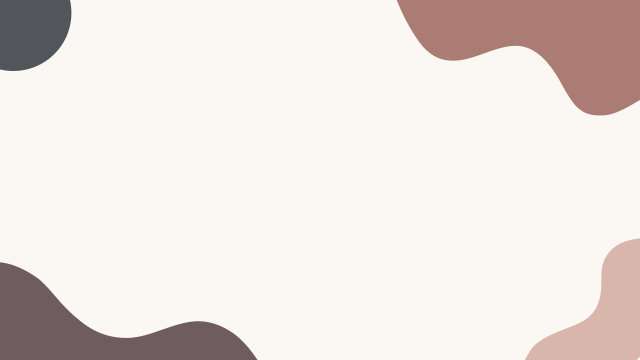
Give the GLSL for this background, as a Shadertoy shader.

```glsl
// Flat organic blobs in the corners of a warm off-white canvas.
// Wavy outlines are cubic Hermite curves used as height fields; slope-corrected
// distances give smooth edges. The lower right curve lives on diagonal axes.

const vec2 CANVAS = vec2(768.0, 432.0);   // layout units, y runs down from the top

const vec3 CREAM = vec3(0.984, 0.973, 0.953);
const vec3 ROSE  = vec3(0.670, 0.486, 0.451);
const vec3 PLUM  = vec3(0.431, 0.361, 0.367);
const vec3 BLUSH = vec3(0.851, 0.714, 0.675);
const vec3 SLATE = vec3(0.320, 0.337, 0.357);

const vec2  DISC_CENTRE = vec2(16.0, 15.5);
const float DISC_RADIUS = 69.7;
const float CORNER_CUT  = 1196.0;         // x + y where the blush blob ends

// Curve knots: position, height, slope
const int KNOTS = 8;
const vec3 ROSE_EDGE[KNOTS] = vec3[KNOTS](
    vec3(476.0, 0.0, 2.5),   vec3(500.0, 46.0, 1.5),
    vec3(544.0, 72.8, 0.0),  vec3(619.0, 55.0, 0.0),
    vec3(674.0, 101.0, 1.85), vec3(692.0, 128.0, 1.0),
    vec3(722.0, 138.5, 0.0), vec3(768.0, 120.0, -0.58));
const vec3 PLUM_EDGE[KNOTS] = vec3[KNOTS](
    vec3(0.0, 314.8, 0.1),   vec3(44.0, 333.0, 0.7),
    vec3(72.0, 362.0, 1.12), vec3(100.0, 388.0, 0.75),
    vec3(152.0, 405.5, 0.0), vec3(238.0, 385.5, 0.0),
    vec3(280.0, 400.0, 0.7), vec3(309.0, 432.0, 1.5));
const vec3 BLUSH_EDGE[KNOTS] = vec3[KNOTS](
    vec3(198.0, 1062.0, -0.33), vec3(226.0, 1056.0, 0.0),
    vec3(286.0, 1074.0, 0.43),  vec3(330.0, 1087.0, 0.0),
    vec3(371.0, 1071.0, -0.8),  vec3(397.0, 1047.0, -0.85),
    vec3(434.0, 1033.5, 0.0),   vec3(482.0, 1054.0, 0.8));

// Height and slope of the Hermite segment from a to b
vec2 hermite(vec3 a, vec3 b, float x) {
    float w = b.x - a.x;
    float t = (x - a.x) / w;
    float rise = b.y - a.y;
    float c2 = 3.0 * rise - w * (2.0 * a.z + b.z);
    float c3 = w * (a.z + b.z) - 2.0 * rise;
    float height = a.y + t * (w * a.z + t * (c2 + t * c3));
    float slope = a.z + t * (2.0 * c2 + 3.0 * t * c3) / w;
    return vec2(height, slope);
}

// Approximate signed distance to a curve, positive where p.y exceeds it
float curveDistance(vec3 knots[KNOTS], vec2 p) {
    float x = clamp(p.x, knots[0].x, knots[KNOTS - 1].x);
    vec2 curve = vec2(0.0);
    for (int i = 0; i < KNOTS - 1; i++) {
        if (x >= knots[i].x) curve = hermite(knots[i], knots[i + 1], x);
    }
    float height = curve.x + curve.y * (p.x - x);   // straight beyond the ends
    return (p.y - height) / sqrt(1.0 + curve.y * curve.y);
}

// Paint a shape with an edge one pixel wide
void paint(inout vec3 color, vec3 ink, float dist, float pixel) {
    color = mix(color, ink, clamp(0.5 - dist / pixel, 0.0, 1.0));
}

void mainImage(out vec4 fragColor, in vec2 fragCoord) {
    vec2 uv = fragCoord / iResolution.xy;
    vec2 p = vec2(uv.x, 1.0 - uv.y) * CANVAS;
    float pixel = CANVAS.y / iResolution.y;

    // Diagonal axes are stretched by sqrt(2), so distances are scaled back
    vec2 diagonal = vec2(p.x - p.y, p.x + p.y);
    float blush = max(-curveDistance(BLUSH_EDGE, diagonal),
                      diagonal.y - CORNER_CUT) * inversesqrt(2.0);

    vec3 color = CREAM;
    paint(color, SLATE, length(p - DISC_CENTRE) - DISC_RADIUS, pixel);
    paint(color, ROSE, curveDistance(ROSE_EDGE, p), pixel);
    paint(color, PLUM, -curveDistance(PLUM_EDGE, p), pixel);
    paint(color, BLUSH, blush, pixel);
    fragColor = vec4(color, 1.0);
}
```
